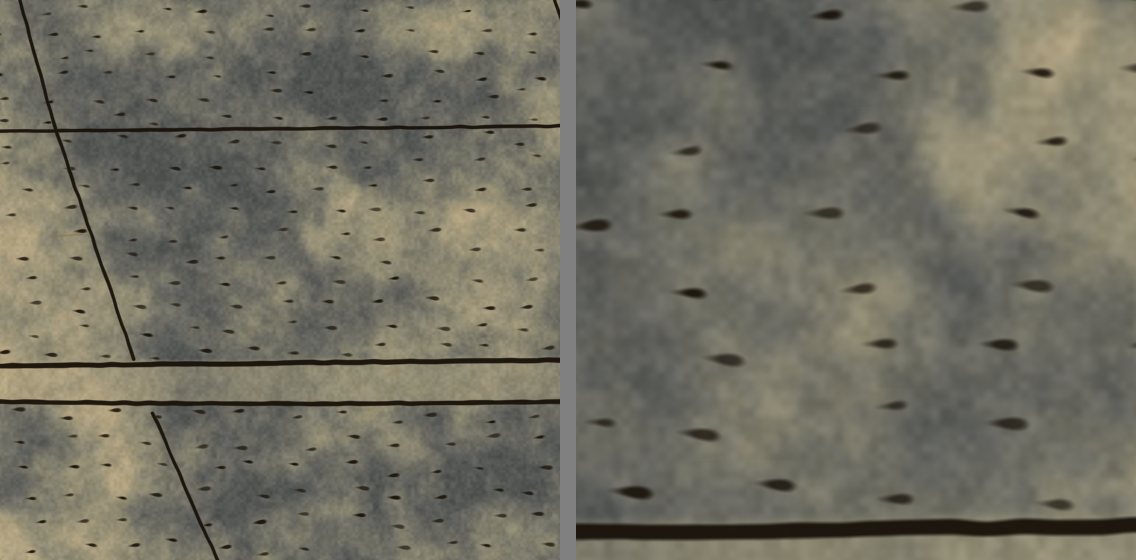
Left: the whole. Right: its middle third, enlarged.
Reproduce this texture procedurally as a three.js fragment shader.

```glsl
// Aged slate-and-tan paper ruled with ink lines and rows of small hand-cut dashes.
// Layered value noise makes the stains; segment distances draw the rules, and a
// jittered, gently fanned grid in each of three bands places the dashes.
varying vec2 vUv;

const vec3 SLATE = vec3(0.325, 0.335, 0.325);
const vec3 GREY = vec3(0.41, 0.41, 0.38);
const vec3 TAN = vec3(0.57, 0.55, 0.455);
const vec3 CREAM = vec3(0.70, 0.64, 0.505);
const vec3 INK = vec3(0.09, 0.065, 0.035);
const vec3 RUST = vec3(0.56, 0.43, 0.22);

const float SOFT = 0.0016;           // edge softness
const float THIN_RULE = 0.0032;      // half widths of the lines
const float THICK_RULE = 0.0046;
const float SLANT_RULE = 0.0030;
const vec2 DASH_SIZE = vec2(0.0086, 0.0036);
const float DASH_PITCH = 0.081;      // column spacing
const float FAN = 0.20;              // spreading of columns towards the top
const float JITTER = 0.56;           // share of a cell a dash may wander
const vec3 ROWS = vec3(6.0, 10.0, 6.0); // bottom, middle, top band

float hash(vec2 p) {
  vec3 q = fract(vec3(p.xyx) * 0.1031);
  q += dot(q, q.yzx + 33.33);
  return fract((q.x + q.y) * q.z);
}

float noise(vec2 p) {
  vec2 i = floor(p), f = fract(p);
  f = f * f * (3.0 - 2.0 * f);
  return mix(mix(hash(i), hash(i + vec2(1.0, 0.0)), f.x),
             mix(hash(i + vec2(0.0, 1.0)), hash(i + 1.0), f.x), f.y);
}

float fbm(vec2 p) {
  float sum = 0.0, amp = 0.5;
  for (int i = 0; i < 5; i++) {
    sum += amp * noise(p);
    p = mat2(1.6, 1.2, -1.2, 1.6) * p + 17.3;
    amp *= 0.55;
  }
  return sum / 1.055;
}

float blob(vec2 p, vec2 centre, vec2 size) {
  vec2 d = (p - centre) / size;
  return exp(-dot(d, d));
}

float stroke(vec2 p, vec2 a, vec2 b, float halfWidth) {
  vec2 ab = b - a;
  float t = clamp(dot(p - a, ab) / dot(ab, ab), 0.0, 1.0);
  return 1.0 - smoothstep(-SOFT, SOFT, length(p - a - ab * t) - halfWidth);
}

// x: ink, y: pale surround
vec2 dashes(vec2 p, float low, float high, float rows, float seed) {
  float spread = DASH_PITCH * (1.0 + FAN * p.y);
  vec2 cellSize = vec2(spread, (high - low) / rows);
  vec2 cell = vec2((p.x - 1.0) / spread, (p.y - low) / cellSize.y);
  vec2 id = floor(cell) + vec2(40.0, seed);
  vec2 centre = 0.5 + JITTER * (vec2(hash(id), hash(id + 71.7)) - 0.5);
  vec2 d = (fract(cell) - centre) * cellSize;
  d.y += d.x * 0.3 * (hash(id + 9.1) - 0.5);
  vec2 size = DASH_SIZE * mix(1.12, 0.86, p.y) * (0.72 + 0.45 * hash(id + 23.9));
  float halo = exp(-dot(d, d) / 0.00022);
  size.y *= 0.8 + 0.3 * clamp(d.x / size.x, -1.0, 1.0);
  float dist = (length(d / size) - 1.0) * size.y;
  float strength = mix(0.65, 1.0, hash(id + 51.3)) * step(0.04, hash(id + 5.7));
  return vec2(1.0 - smoothstep(-SOFT, SOFT, dist), halo) * strength;
}

void main() {
  vec2 p = vUv;
  vec2 pen = p + 0.0022 * (vec2(noise(p * 45.0), noise(p * 45.0 + 80.0)) - 0.5);

  // Heights of the three rules
  float upperY = mix(0.7656, 0.7747, p.x);
  float middleY = mix(0.3464, 0.3568, p.x);
  float lowerY = 0.2826 - 0.014 * p.x * (1.0 - p.x);
  float strip = smoothstep(lowerY - 0.006, lowerY, p.y)
              * (1.0 - smoothstep(middleY, middleY + 0.012, p.y));

  // Broad stains
  float slantX = p.y > 0.3 ? 0.36 - 0.336 * p.y : 0.388 - 0.443 * p.y;
  float tone = 0.27 + 1.75 * (fbm(p * 7.0 + 3.7) - 0.5);
  tone += 0.75 * (fbm(p * 23.0 + 11.0) - 0.5);
  tone += 0.30 * (1.0 - smoothstep(-0.06, 0.05, p.x - slantX));
  tone += 0.28 * blob(p, vec2(0.90, 0.62), vec2(0.22, 0.15));
  tone += 0.30 * blob(p, vec2(0.75, 0.97), vec2(0.55, 0.07));
  tone += 0.22 * blob(p, vec2(0.80, 0.47), vec2(0.10, 0.08));
  tone -= 0.30 * blob(p, vec2(0.60, 0.85), vec2(0.45, 0.06));
  tone -= 0.38 * blob(p, vec2(0.33, 0.70), vec2(0.17, 0.06));
  tone -= 0.26 * blob(p, vec2(0.75, 0.14), vec2(0.32, 0.13));
  tone = mix(tone, 0.56 + 0.45 * (tone - 0.3) + 0.34 * exp(-p.x * 4.5), strip);

  // Dashes in the band that holds this point
  vec2 dash = p.y > upperY ? dashes(p, upperY, 1.0, ROWS.z, 200.0)
            : p.y > middleY ? dashes(p, middleY, upperY, ROWS.y, 100.0)
            : dashes(p, 0.0, lowerY, ROWS.x, 0.0);
  dash *= 1.0 - strip;
  tone += 0.13 * dash.y;

  // Paper colour, fibre grain and a rust scratch
  vec3 colour = mix(SLATE, GREY, smoothstep(-0.15, 0.25, tone));
  colour = mix(colour, TAN, smoothstep(0.15, 0.75, tone));
  colour = mix(colour, CREAM, smoothstep(0.6, 1.15, tone));
  colour += 0.055 * (noise(p * 190.0) - 0.5) + 0.05 * (noise(p * vec2(110.0, 75.0)) - 0.5);
  colour = mix(colour, RUST, 0.5 * stroke(pen, vec2(0.09, 0.578), vec2(0.145, 0.581), 0.0015));

  // Ruled and slanted ink lines
  float ink = dash.x;
  ink = max(ink, 1.0 - smoothstep(-SOFT, SOFT, abs(pen.y - upperY) - THIN_RULE));
  ink = max(ink, 1.0 - smoothstep(-SOFT, SOFT, abs(pen.y - middleY) - THICK_RULE));
  ink = max(ink, 1.0 - smoothstep(-SOFT, SOFT, abs(pen.y - lowerY) - THICK_RULE * 0.9));
  ink = max(ink, stroke(pen, vec2(0.035, 1.0), vec2(0.100, 0.766), SLANT_RULE));
  ink = max(ink, stroke(pen, vec2(0.100, 0.766), vec2(0.239, 0.359), SLANT_RULE));
  ink = max(ink, stroke(pen, vec2(0.273, 0.262), vec2(0.388, 0.0), SLANT_RULE));
  ink = max(ink, stroke(pen, vec2(0.991, 1.0), vec2(1.004, 0.96), SLANT_RULE));
  gl_FragColor = vec4(mix(colour, INK, ink * 0.95), 1.0);
}
```
